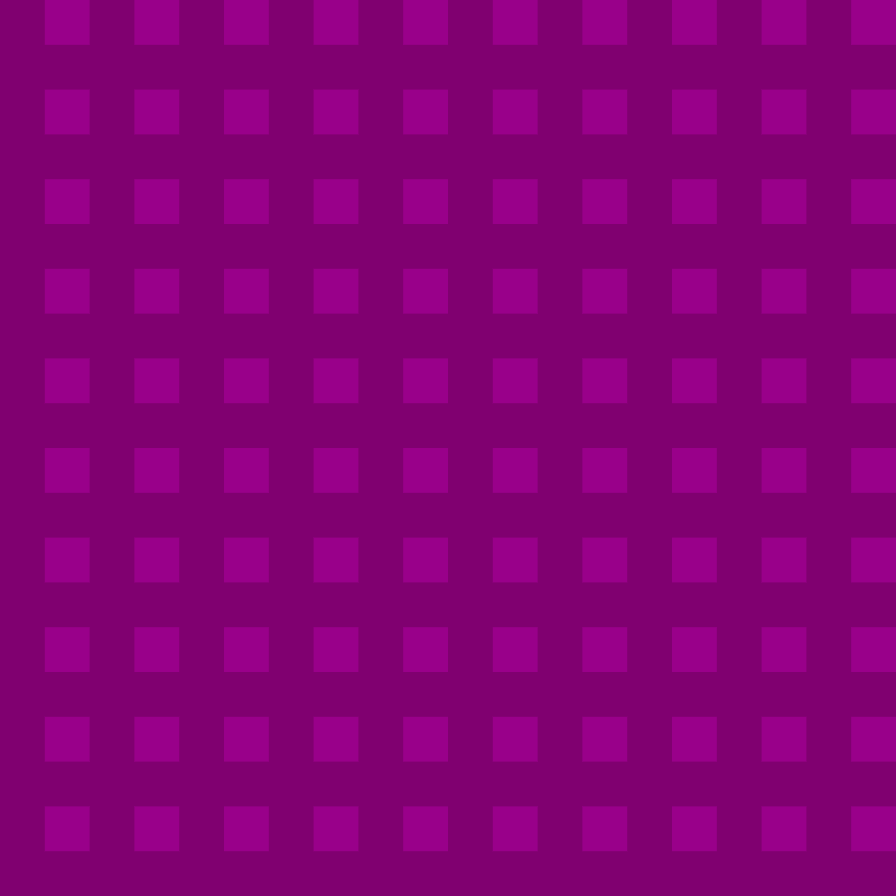
A WebGL 1 fragment shader for this pattern:

```glsl
precision highp float;

#define REPEATS 10.0
#define SQUARE_SIZE 0.5
#define SQUARE_CENTER vec2(0.75)
#define GROUND_COLOR vec3(0.50, 0.0, 0.44)
#define SQUARE_COLOR vec3(0.60, 0.0, 0.54)

uniform vec2 u_resolution;

// Signed distance to the nearest square edge, in cell units
float squareGridDistance(vec2 cellPos) {
    vec2 offset = abs(fract(cellPos - SQUARE_CENTER + 0.5) - 0.5);
    return max(offset.x, offset.y) - 0.5 * SQUARE_SIZE;
}

void main() {
    vec2 cellPos = gl_FragCoord.xy / u_resolution * REPEATS;
    float pixelWidth = REPEATS / min(u_resolution.x, u_resolution.y);

    // One-pixel box filter across each edge
    float coverage = clamp(0.5 - squareGridDistance(cellPos) / pixelWidth, 0.0, 1.0);

    gl_FragColor = vec4(mix(GROUND_COLOR, SQUARE_COLOR, coverage), 1.0);
}
```
